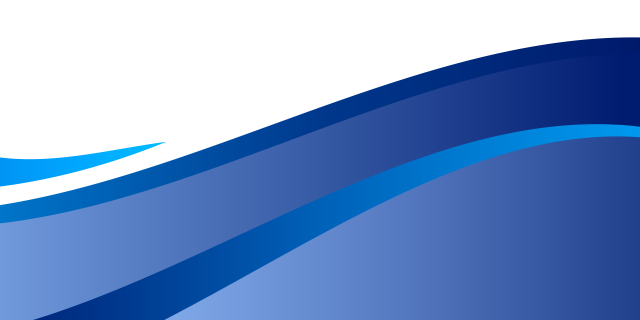
Reproduce this background procedurally as a Shadertoy shader.

```glsl
// Layered blue waves with gradient fills, sweeping up to the right over white.

// Cubic passing through four heights at x = 0, 1/3, 2/3 and 1.
float curve(float x, vec4 heights) {
    float t = 3.0 * x;
    vec4 weights = vec4(-(t - 1.0) * (t - 2.0) * (t - 3.0) / 6.0,
                        t * (t - 2.0) * (t - 3.0) / 2.0,
                        -t * (t - 1.0) * (t - 3.0) / 2.0,
                        t * (t - 1.0) * (t - 2.0) / 6.0);
    return dot(heights, weights);
}

// Antialiased coverage of the region where d is positive.
float cover(float d) {
    return clamp(0.5 + d / max(length(vec2(dFdx(d), dFdy(d))), 1e-6), 0.0, 1.0);
}

// Horizontal gradient with stops at 0, 1/2 and 1.
vec3 gradient(vec3 left, vec3 middle, vec3 right, float x) {
    float t = clamp(2.0 * x, 0.0, 2.0);
    return t < 1.0 ? mix(left, middle, t) : mix(middle, right, t - 1.0);
}

void mainImage(out vec4 fragColor, in vec2 fragCoord) {
    vec2 uv = fragCoord / iResolution.xy;
    float x = uv.x, y = uv.y;

    // Fill colours
    vec3 crestColor = gradient(vec3(0.0, 0.46, 0.79), vec3(0.0, 0.22, 0.55),
                               vec3(0.0, 0.10, 0.42), x);
    vec3 bodyColor = gradient(vec3(0.44, 0.60, 0.86), vec3(0.22, 0.36, 0.65),
                              vec3(0.0, 0.11, 0.44), x / 0.97);
    vec3 ribbonColor = gradient(vec3(0.0, 0.13, 0.46), vec3(0.0, 0.38, 0.72),
                                vec3(0.0, 0.60, 0.94), x);
    vec3 baseColor = gradient(vec3(0.50, 0.66, 0.91), vec3(0.33, 0.47, 0.75),
                              vec3(0.13, 0.25, 0.55), (x - 0.27) / 0.73);
    vec3 accentColor = mix(vec3(0.0, 0.58, 0.96), vec3(0.0, 0.66, 1.0), x / 0.13);

    // Stacked waves, from back to front
    vec3 color = vec3(1.0);
    color = mix(color, crestColor, cover(curve(x, vec4(0.359, 0.544, 0.775, 0.883)) - y));
    color = mix(color, bodyColor, cover(curve(x, vec4(0.302, 0.474, 0.712, 0.832)) - y));
    color = mix(color, ribbonColor, cover(curve(x, vec4(-0.029, 0.228, 0.513, 0.604)) - y));
    color = mix(color, baseColor, cover(curve(x, vec4(-0.213, 0.082, 0.430, 0.571)) - y));

    // Bright tapered accent at the left edge
    float s = x / 0.26;
    float accentTop = 0.508 + s * (-0.065 + s * (0.208 - 0.094 * s));
    float accentBottom = 0.417 + s * (0.068 + 0.072 * s);
    float accent = cover(accentTop - y) * cover(y - accentBottom) * cover(1.0 - s);
    color = mix(color, clamp(accentColor, 0.0, 1.0), accent);

    fragColor = vec4(color, 1.0);
}
```
